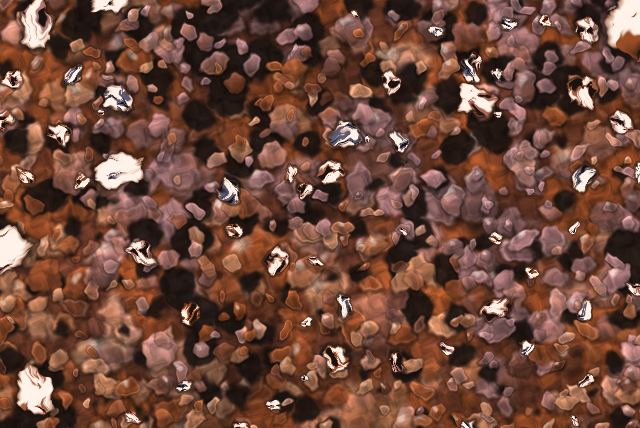
This texture is drawn by a WebGL 2 fragment shader. Its source:

```glsl
#version 300 es
precision highp float;
// Wet mineral sand under a microscope: soft rust and mauve grains, dark pits, bright crystals.

uniform vec2 u_resolution;
out vec4 fragColor;

const vec3 INK   = vec3(0.10, 0.07, 0.06);
const vec3 UMBER = vec3(0.37, 0.20, 0.14);
const vec3 RUST  = vec3(0.60, 0.30, 0.15);
const vec3 TAN   = vec3(0.82, 0.56, 0.41);
const vec3 MAUVE = vec3(0.68, 0.48, 0.49);
const vec3 PALE  = vec3(1.0, 0.95, 0.91);
const vec3 STEEL = vec3(0.36, 0.36, 0.46);

const float TAU = 6.2831853;
const float PIT_CELL = 0.1;
const float PIT_CLUSTER = 9.0;
const float HUE_SCALE = 6.0;
const float LIGHT_SCALE = 5.0;
const float LIGHT = 0.35;          // broad unevenness of the lighting
const float MOTTLE_SCALE = 100.0;
const float MOTTLE = 0.30;
const float ANGULAR = 0.5;         // 0 = round grains, 1 = faceted grains

vec4 hash4(vec2 p) {
  vec4 q = fract(p.xyxy * vec4(0.1031, 0.1030, 0.0973, 0.1099));
  q += dot(q, q.wzxy + 33.33);
  return fract((q.xxyz + q.yzzw) * q.zywx);
}

mat2 turn(float a) {
  return mat2(cos(a), sin(a), -sin(a), cos(a));
}

// Layered, self-warped sines, roughly -1..1
float field(vec2 p) {
  float sum = 0.0, amp = 0.6;
  for (int i = 0; i < 4; i++) {
    p = turn(0.9) * p + 0.8 * sin(p.yx * 1.1 + float(i) * 1.7);
    sum += amp * sin(p.x) * cos(p.y);
    amp *= 0.55;
    p *= 1.8;
  }
  return sum;
}

// Cellular noise: distance to the nearest jittered point
float nearest(vec2 q) {
  float d = 2.0;
  for (int k = 0; k < 9; k++) {
    vec2 id = floor(q) + vec2(k % 3 - 1, k / 3 - 1);
    d = min(d, length(q - id - 0.1 - 0.8 * hash4(id + 31.9).xy));
  }
  return d;
}

// Distance-like radius of an irregular, rounded polygon
float outline(vec2 p, float seed) {
  float side = 0.0;
  for (int i = 0; i < 6; i++) {
    vec2 r = hash4(vec2(seed * 91.0, float(i) * 7.3)).xy;
    float a = (float(i) + 0.7 * r.x) * TAU / 6.0;
    side = max(side, dot(p, vec2(cos(a), sin(a))) * (0.85 + 0.4 * r.y));
  }
  return mix(length(p), side, ANGULAR);
}

vec3 grainTint(float pick, float cool) {
  vec3 c = mix(UMBER, RUST, smoothstep(0.0, 0.25, pick));
  c = mix(c, TAN, smoothstep(0.3, 0.9, pick));
  return mix(c, MAUVE * (0.78 + 0.4 * pick), cool);
}

// Translucent grains, one per occupied cell, each with a shadow and a lit rim
void addGrains(inout vec3 col, vec2 p, float cell, float share, float opacity, float blur, float hue) {
  vec2 q = p / cell + cell * 531.0, base = floor(q);
  float soft = max(blur, 1.5 / u_resolution.y) / cell;
  for (int k = 0; k < 9; k++) {
    vec2 id = base + vec2(k % 3 - 1, k / 3 - 1);
    vec4 h = hash4(id), g = hash4(id + 57.3);
    vec2 v = q - id - 0.5 - 0.7 * (h.xy - 0.5);
    if (h.z > share || dot(v, v) > 1.3) continue;
    vec2 l = turn(g.x * TAU) * v * vec2(1.0, 1.0 + 0.8 * g.y);
    float radius = mix(0.28, 0.62, g.z * g.z);
    float d = outline(l, h.w) - radius;
    float cool = smoothstep(-0.35, 0.55, hue + 1.0 * (g.w - 0.5));
    vec3 tint = grainTint(h.w, cool);
    tint *= 0.94 + 0.3 * dot(v, vec2(-0.4, 0.9)) / radius;
    tint += 0.16 * exp(-pow((d + 0.09) / 0.05, 2.0)) * g.y;
    float spot = length(v - radius * vec2(-0.25, 0.35)) - radius * 0.22;
    tint = mix(tint, PALE, 0.6 * step(0.72, g.x) * smoothstep(0.1, -0.05, spot));
    col *= 1.0 - 0.35 * opacity * smoothstep(0.16, 0.0, d + 0.12 * v.y);
    col = mix(col, tint, opacity * smoothstep(soft, -soft, d));
  }
}

// Sparse shiny crystals with a dark halo; gleam sets how much of each is white
void addCrystals(inout vec3 col, vec2 p, float cell, float share, vec2 size, float gleam) {
  vec2 q = p / cell + cell * 271.0, base = floor(q);
  float soft = 1.3 / (u_resolution.y * cell);
  for (int k = 0; k < 9; k++) {
    vec2 id = base + vec2(k % 3 - 1, k / 3 - 1);
    vec4 h = hash4(id + 13.7), g = hash4(id + 83.1);
    vec2 v = q - id - 0.5 - 0.7 * (h.xy - 0.5);
    if (h.z > share || dot(v, v) > 0.6) continue;
    vec2 l = turn(g.x * TAU) * v * vec2(1.0, 1.0 + 0.7 * g.y);
    float radius = mix(size.x, size.y, g.z);
    float ragged = 0.18 * radius * field(l / radius * 3.0 + h.xy * 30.0);
    float d = outline(l, h.w) - radius + ragged;
    float facet = field(l / radius * vec2(2.2, 3.4) + g.zw * 40.0) + gleam;
    vec3 body = mix(mix(RUST, MAUVE, g.y), STEEL, step(0.7, g.w));
    vec3 c = mix(INK, body, smoothstep(-0.35, -0.1, facet));
    c = mix(c, mix(TAN, PALE, 0.6), smoothstep(-0.02, 0.15, facet));
    c = mix(c, PALE, smoothstep(0.12, 0.3, facet));
    c = mix(c, RUST, 0.6 * smoothstep(-0.16, 0.0, d / radius));
    col = mix(col, INK, 0.7 * smoothstep(0.35 * radius, 0.0, d));
    col = mix(col, c, smoothstep(soft, -soft, d));
  }
}

void main() {
  vec2 p = gl_FragCoord.xy / u_resolution.y;
  float hue = 0.08 + field(p * HUE_SCALE + 4.0) + dot(p - vec2(0.75, 0.5), vec2(0.4, 0.5));
  vec2 w = p + 0.004 * sin(p.yx * vec2(90.0, 75.0) + 3.0 * sin(p * 23.0)) + 0.0015 * sin(p.yx * 260.0);
  float pit = smoothstep(0.36, 0.2, nearest(w / PIT_CELL) + 0.35 * field(p * PIT_CLUSTER + 9.0));

  // Blurred bed
  vec3 col = mix(UMBER, RUST, smoothstep(-0.3, 0.6, field(p * 13.0 + 2.0)));
  addGrains(col, w, 0.15, 0.85, 0.65, 0.014, hue);
  addGrains(col, w, 0.088, 0.9, 0.75, 0.006, hue);

  // Pits, then the sharper grains lying over them
  col *= 1.0 + LIGHT * field(p * LIGHT_SCALE + 1.0);
  col = mix(col, INK, 0.92 * pit);
  addGrains(col, w, 0.07, 0.5, 0.8, 0.004, hue);
  addGrains(col, w, 0.042, 0.35, 0.8, 0.003, hue);
  col *= 1.0 + MOTTLE * field(p * MOTTLE_SCALE);

  // Crystals and large glints
  addCrystals(col, w, 0.07, 0.13, vec2(0.12, 0.28), 0.15);
  addCrystals(col, w, 0.13, 0.28, vec2(0.13, 0.3), 0.05);
  addCrystals(col, w, 0.36, 0.42, vec2(0.11, 0.25), 0.5);
  fragColor = vec4(clamp(col, 0.0, 1.0), 1.0);
}
```
